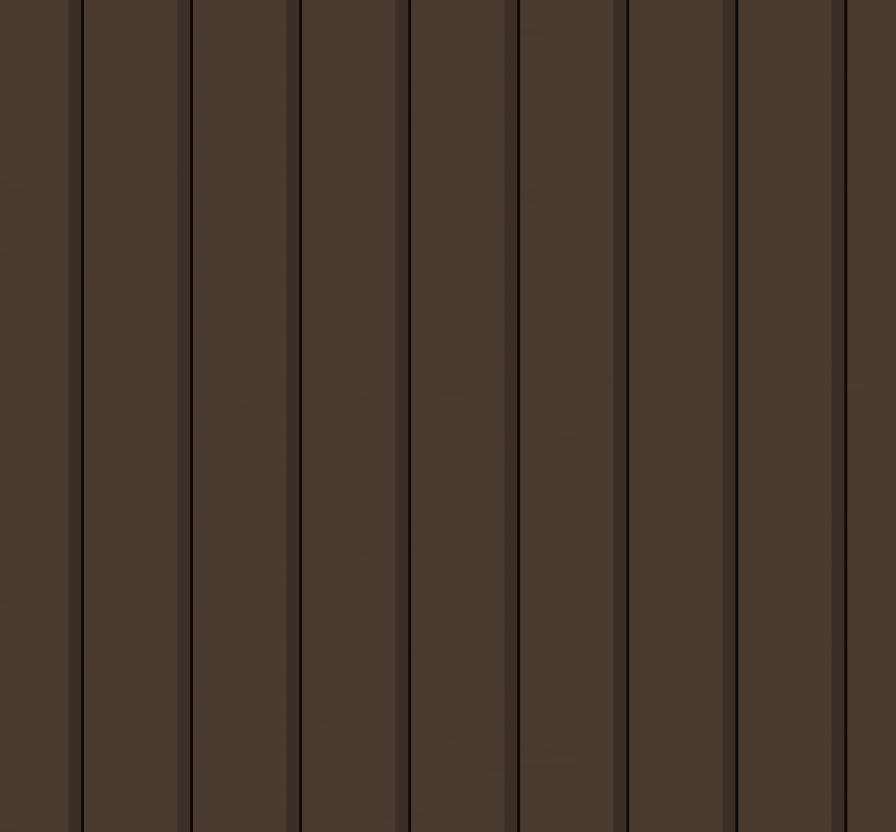
Write a Shadertoy shader that draws this texture.

```glsl
const float BOARD_WIDTH = 0.1217;   // board pitch, in canvas widths
const float FIRST_GROOVE = 0.0921;  // centre of the leftmost groove
const float GROOVE_WIDTH = 0.0032;
const float BEVEL_WIDTH = 0.0143;   // shaded strip left of each groove
const float GRAIN_AMOUNT = 0.010;
const float BOARD_VARIATION = 0.006;
const vec2 GRAIN_SCALE = vec2(22.0, 190.0);

const vec3 BOARD_COLOR = vec3(0.290, 0.230, 0.190);
const vec3 BEVEL_COLOR = vec3(0.230, 0.180, 0.150);
const vec3 GROOVE_COLOR = vec3(0.055, 0.032, 0.024);

float hash(vec2 p) {
    return fract(sin(dot(p, vec2(127.1, 311.7))) * 43758.5453);
}

float valueNoise(vec2 p) {
    vec2 cell = floor(p);
    vec2 f = fract(p);
    f = f * f * (3.0 - 2.0 * f);
    float low = mix(hash(cell), hash(cell + vec2(1.0, 0.0)), f.x);
    float high = mix(hash(cell + vec2(0.0, 1.0)), hash(cell + vec2(1.0, 1.0)), f.x);
    return mix(low, high, f.y);
}

// Antialiased coverage of the strip between two edges
float strip(float x, float left, float right, float pixel) {
    float enter = clamp((x - left) / pixel + 0.5, 0.0, 1.0);
    float leave = clamp((x - right) / pixel + 0.5, 0.0, 1.0);
    return enter - leave;
}

void mainImage(out vec4 fragColor, in vec2 fragCoord) {
    vec2 p = fragCoord / iResolution.x;
    float pixel = 1.0 / iResolution.x;

    // Signed distance to the nearest groove
    float board = (p.x - FIRST_GROOVE) / BOARD_WIDTH;
    float x = (fract(board + 0.5) - 0.5) * BOARD_WIDTH;

    // Faint horizontal grain and slight tone shift per board
    float grain = valueNoise(p * GRAIN_SCALE) + 0.5 * valueNoise(p * GRAIN_SCALE * 0.3) - 0.75;
    float tone = hash(vec2(floor(board), 7.0)) - 0.5;
    float shade = 1.0 + GRAIN_AMOUNT * grain + BOARD_VARIATION * tone;

    // Board face, bevel shadow, then groove
    float halfGroove = 0.5 * GROOVE_WIDTH;
    vec3 color = BOARD_COLOR;
    color = mix(color, BEVEL_COLOR, strip(x, -halfGroove - BEVEL_WIDTH, halfGroove, pixel));
    color = mix(color, GROOVE_COLOR, strip(x, -halfGroove, halfGroove, pixel));

    fragColor = vec4(color * shade, 1.0);
}
```
